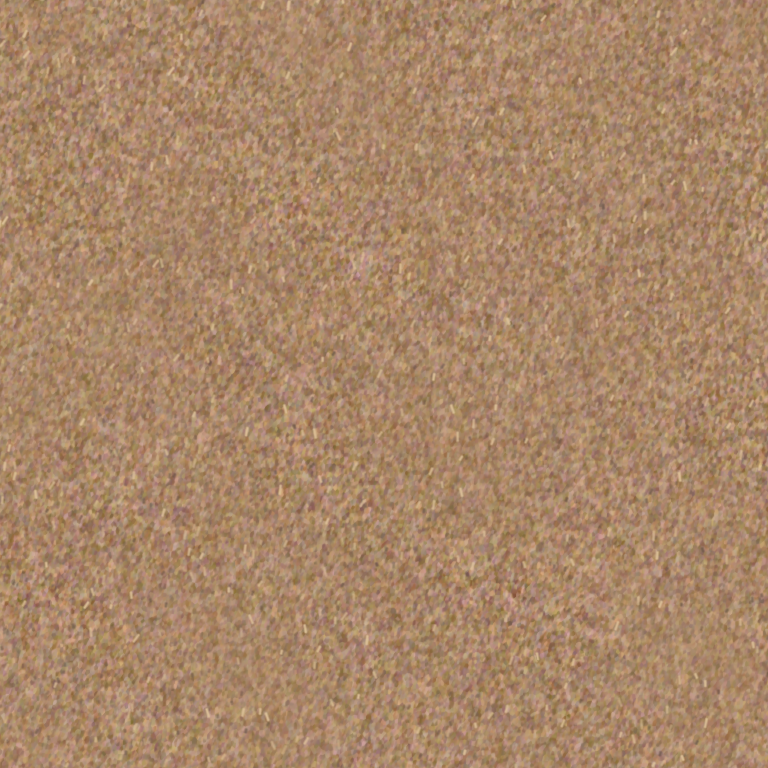
A Shadertoy shader for this texture:

```glsl
#define BASE_COLOR vec3(0.662, 0.526, 0.407)
#define PALE_COLOR vec3(0.87, 0.76, 0.60)
#define DARK_COLOR vec3(0.40, 0.32, 0.27)
#define GRAIN_CELLS vec2(182.0, 124.0)
#define FINE_CELLS vec2(285.0, 220.0)
#define MOTTLE_CELLS vec2(44.0, 25.0)
#define FLECK_CELLS vec2(64.0, 42.0)
#define LEAN 0.15
#define GRAIN_CONTRAST 0.076
#define FINE_CONTRAST 0.072
#define MOTTLE_CONTRAST 0.012

vec3 hash3(vec2 cell, float seed) {
    vec3 p = fract(vec3(cell.xyx + seed * 17.0) * vec3(0.1031, 0.1030, 0.0973));
    p += dot(p, p.yxz + 33.33);
    return fract((p.xxy + p.yzz) * p.zyx);
}

// Soft cellular noise: x is tone, y is yellowness, z is redness, each in -1..1
vec3 softCells(vec2 p, float seed) {
    vec2 cell = floor(p);
    vec3 sum = vec3(0.0);
    float total = 0.0;
    for (int j = -1; j <= 1; j++) {
        for (int i = -1; i <= 1; i++) {
            vec2 id = cell + vec2(i, j);
            vec2 offset = id + hash3(id, seed).xy - p;
            float weight = exp(-5.0 * dot(offset, offset));
            sum += weight * (2.0 * hash3(id, seed + 5.0) - 1.0);
            total += weight;
        }
    }
    return sum / total;
}

// Turn tone, yellowness and redness into a colour shift
vec3 tint(vec3 n) {
    return n.x * vec3(1.0, 1.0, 0.95)
         + n.y * vec3(0.12, 0.06, -0.62)
         + n.z * vec3(0.27, -0.20, 0.10);
}

// Scattered short fibres, leaning like the grain
float flecks(vec2 uv, float share, float halfLength, float radius, float seed) {
    vec2 cell = floor(uv * FLECK_CELLS);
    float cover = 0.0;
    for (int j = -1; j <= 1; j++) {
        for (int i = -1; i <= 1; i++) {
            vec2 id = cell + vec2(i, j);
            vec3 place = hash3(id, seed);
            vec3 look = hash3(id, seed + 3.0);
            float angle = LEAN + (look.x - 0.5) * 1.1;
            vec2 axis = vec2(sin(angle), cos(angle));
            vec2 d = uv - (id + place.xy) / FLECK_CELLS;
            float reach = halfLength * (0.3 + 0.7 * look.y);
            d -= axis * clamp(dot(d, axis), -reach, reach);
            float body = 1.0 - smoothstep(0.0, radius, length(d));
            cover = max(cover, body * step(place.z, share) * (0.3 + 0.7 * look.z));
        }
    }
    return cover;
}

// Broad, slow variation from layered sines
float drift(vec2 p) {
    return (sin(p.x * 7.0 + 2.0 * sin(p.y * 5.0 + 1.0))
          + sin(p.y * 9.0 - 1.7 * sin(p.x * 6.0) + 2.0)
          + sin((p.x + p.y) * 13.0 + sin(p.y * 11.0))) / 3.0;
}

void mainImage(out vec4 fragColor, in vec2 fragCoord) {
    vec2 uv = fragCoord / iResolution.y;
    vec2 leaned = vec2(uv.x - LEAN * uv.y, uv.y);

    // Grain at three scales, rougher in some patches
    vec3 grain = GRAIN_CONTRAST * tint(softCells(leaned * GRAIN_CELLS, 1.0))
               + FINE_CONTRAST * tint(softCells(leaned * FINE_CELLS, 2.0));
    vec3 mottle = MOTTLE_CONTRAST * tint(softCells(leaned * MOTTLE_CELLS, 3.0));
    float roughness = 1.0 + 0.25 * drift(uv * 1.6 + 3.0);
    vec3 color = BASE_COLOR + grain * roughness + mottle + 0.007 * drift(uv);

    // Dark specks and pale fibres
    color = mix(color, DARK_COLOR, 0.65 * flecks(uv, 0.14, 0.0020, 0.0034, 11.0));
    color = mix(color, PALE_COLOR, 0.90 * flecks(uv, 0.20, 0.0050, 0.0033, 23.0));

    fragColor = vec4(clamp(color, 0.0, 1.0), 1.0);
}
```
